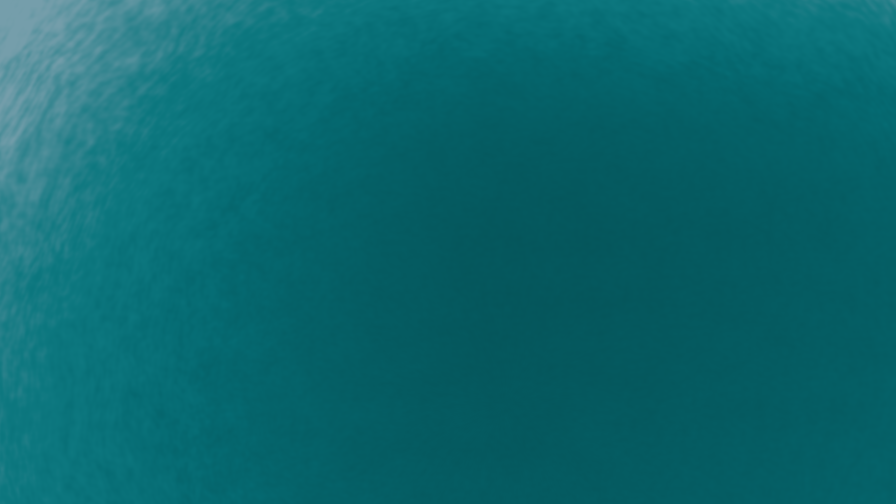
A Shadertoy shader for this texture:

```glsl
vec2 hashGradient(vec2 cell) {
    vec3 h = fract(vec3(cell.xyx) * vec3(0.1031, 0.1030, 0.0973));
    h += dot(h, h.yzx + 33.33);
    float angle = 6.2832 * fract((h.x + h.y) * h.z);
    return vec2(cos(angle), sin(angle));
}

float gradientNoise(vec2 p) {
    vec2 i = floor(p), f = fract(p);
    vec2 u = f * f * f * (f * (f * 6.0 - 15.0) + 10.0);
    vec2 e = vec2(1.0, 0.0);
    float low = mix(dot(hashGradient(i), f),
                    dot(hashGradient(i + e), f - e), u.x);
    float high = mix(dot(hashGradient(i + e.yx), f - e.yx),
                     dot(hashGradient(i + 1.0), f - 1.0), u.x);
    return mix(low, high, u.y);
}

// Wave crests bend around a point below the middle
float ripples(vec2 p) {
    vec2 q = p - vec2(1.0, 0.2);
    q += 0.03 * vec2(gradientNoise(p * 5.0), gradientNoise(p * 5.0 + 31.0));
    vec2 polar = vec2(atan(q.x, q.y), length(q));
    float sum = 0.0, weight = 0.5;
    vec2 scale = vec2(8.0, 20.0);
    for (int i = 0; i < 4; i++) {
        sum += weight * gradientNoise(polar * scale + float(i) * 17.3);
        scale *= vec2(1.75, 1.7);
        weight *= 1.05;
    }
    return sum;
}

// Broad light: left side, top band and hazy upper left corner
float skyLight(vec2 uv) {
    float left = pow(max(0.0, 1.0 - uv.x / 0.58), 1.5) * (0.53 + 0.38 * uv.y);
    float top = pow(uv.y, 4.5) * (0.46 + 0.2 * uv.x * uv.x);
    float right = 0.15 * pow(uv.x, 4.0);
    float bottom = 0.13 * (1.0 - uv.y) * (1.0 - uv.y);
    vec2 corner = (uv - vec2(0.0, 1.0)) * vec2(1.0, 0.8);
    float haze = 0.17 * exp(-7.0 * dot(corner, corner));
    return 1.0 - (1.0 - left) * (1.0 - top) + right + bottom + haze;
}

vec3 waterColor(float light) {
    vec3 color = mix(vec3(0.02, 0.322, 0.342), vec3(0.02, 0.42, 0.45),
                     clamp(light / 0.42, -0.1, 1.0));
    color = mix(color, vec3(0.05, 0.47, 0.50), smoothstep(0.36, 0.68, light));
    color = mix(color, vec3(0.20, 0.52, 0.56), smoothstep(0.62, 0.86, light));
    return mix(color, vec3(0.46, 0.62, 0.67), smoothstep(0.78, 1.1, light));
}

void mainImage(out vec4 fragColor, in vec2 fragCoord) {
    vec2 uv = fragCoord / iResolution.xy;
    vec2 p = fragCoord / iResolution.y;

    float light = skyLight(uv);
    float rippleStrength = 0.02 + 0.12 * smoothstep(0.08, 0.6, light);
    light += rippleStrength * ripples(p);

    // Faint mottling in the calm water
    light += 0.03 * gradientNoise(p * vec2(9.0, 14.0));
    light += 0.03 * gradientNoise(p * vec2(60.0, 90.0));

    fragColor = vec4(waterColor(light), 1.0);
}
```
